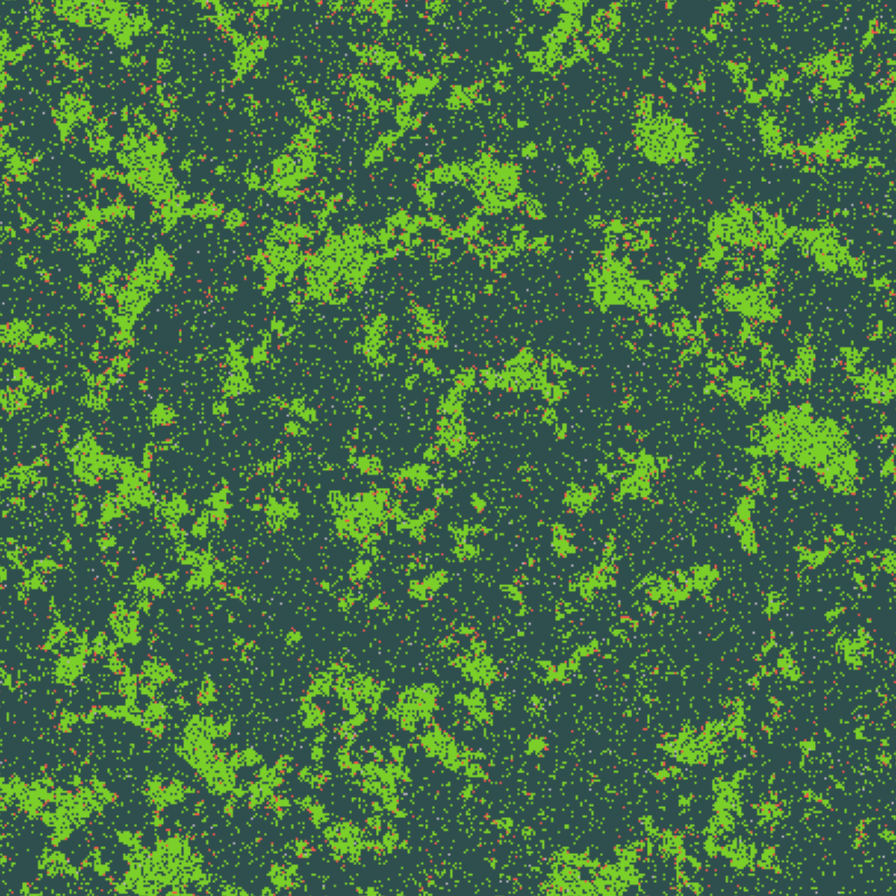
Give the GLSL for this texture, as a three.js fragment shader.

```glsl
// Grainy patches of green growth on dark slate, with red specks along their edges.
varying vec2 vUv;

const float GRID = 400.0;          // grains across the canvas
const float SOFTNESS = 1.0 / 512.0; // width of the edge blur, in canvas units

const vec3 SLATE = vec3(0.184, 0.310, 0.310);
const vec3 GREEN = vec3(0.480, 0.810, 0.160);
const vec3 RED   = vec3(0.950, 0.340, 0.280);
const vec3 PALE  = vec3(0.740, 0.700, 0.740);

float hash(vec2 p, float seed) {
  vec3 q = fract(vec3(p.xyx + seed * 17.3) * vec3(0.1031, 0.1030, 0.0973));
  q += dot(q, q.yzx + 33.33);
  return fract((q.x + q.y) * q.z);
}

// Cellular noise: one round bump per cell, raised or sunken, with zero mean.
float bumps(vec2 p, float seed) {
  vec2 home = floor(p);
  float sum = 0.0;
  for (int y = -1; y <= 1; y++) {
    for (int x = -1; x <= 1; x++) {
      vec2 cell = home + vec2(float(x), float(y));
      vec2 centre = cell + vec2(hash(cell, seed), hash(cell, seed + 1.0));
      vec2 offset = p - centre;
      float falloff = max(0.0, 1.0 - dot(offset, offset));
      float height = 2.0 * hash(cell, seed + 2.0) - 1.0;
      sum += height * falloff * falloff;
    }
  }
  return sum;
}

// Layers of bumps, from broad patches down to ragged edges.
float growth(vec2 uv) {
  float sum = 0.0;
  float frequency = 20.0;
  float amplitude = 1.0;
  for (int i = 0; i < 4; i++) {
    sum += amplitude * bumps(uv * frequency, 3.0 + 5.0 * float(i));
    frequency *= 2.03;
    amplitude *= 0.8;
  }
  return sum;
}

// Each grain takes one flat colour, drawn by chance from the local growth.
vec3 grainColour(vec2 grain) {
  float patchMask = smoothstep(0.33, 0.66, growth((grain + 0.5) / GRID));
  float edge = 4.0 * patchMask * (1.0 - patchMask);
  float greenChance = mix(0.075, 0.80, patchMask);
  float redChance = 0.004 + 0.15 * edge;

  vec3 colour = mix(SLATE, GREEN, step(hash(grain, 31.0), greenChance));
  colour = mix(colour, RED, step(hash(grain, 37.0), redChance));
  return mix(colour, PALE, step(hash(grain, 41.0), 0.002));
}

void main() {
  // Box filter: blend the four grains that the blur footprint can touch.
  float width = GRID * SOFTNESS;
  vec2 corner = vUv * GRID - 0.5 * width;
  vec2 grain = floor(corner);
  vec2 blend = clamp((corner + width - grain - 1.0) / width, 0.0, 1.0);

  vec3 lower = mix(grainColour(grain), grainColour(grain + vec2(1.0, 0.0)), blend.x);
  vec3 upper = mix(grainColour(grain + vec2(0.0, 1.0)), grainColour(grain + 1.0), blend.x);
  gl_FragColor = vec4(mix(lower, upper, blend.y), 1.0);
}
```
